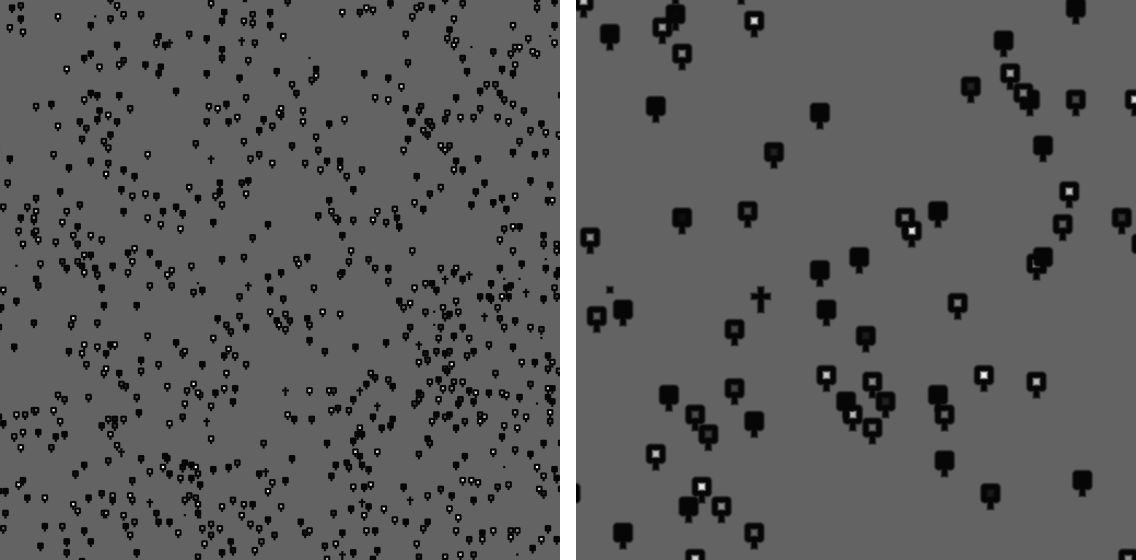
Left, the full canvas; right, a detail of the centre.
Reproduce this pattern procedurally as a WebGL 1 fragment shader.

```glsl
precision highp float;
// Tiny pin-shaped marks scattered over flat grey: a dark rounded ring with a
// randomly lit core and a short stem; a few marks are crosses or single dots.
// A jittered grid places them and gradient noise gathers them into loose clusters.

uniform vec2 u_resolution;

#define UNITS 256.0          // mark units across the canvas
#define CELL 4.0             // size of a scatter cell, in units
#define DENSITY 0.183        // mean chance of a mark per cell
#define CLUSTERING 1.9       // strength of the density noise
#define CLUSTER_SCALE 0.13   // noise frequency, per cell
#define DRIFT 0.35           // extra density toward the lower right
#define CORNER 0.65          // corner radius of the ring, in units
#define SOFTNESS 0.3         // half width of the edges, in units
#define DARK_CORES 0.32      // share of rings with an unlit core
#define CROSS_SHARE 0.025
#define DOT_SHARE 0.03

const vec3 GROUND = vec3(0.39);
const vec3 INK = vec3(0.025);

vec3 hash3(vec2 p) {
  vec3 q = fract(p.xyx * vec3(0.1031, 0.1030, 0.0973));
  q += dot(q, q.yxz + 33.33);
  return fract((q.xxy + q.yzz) * q.zyx);
}

// Gradient noise, roughly -0.7 to 0.7
float cornerSlope(vec2 corner, vec2 offset) {
  float angle = 6.28318 * hash3(corner + 71.0).x;
  return dot(vec2(cos(angle), sin(angle)), offset);
}

float gradientNoise(vec2 p) {
  vec2 i = floor(p), f = fract(p);
  vec2 w = f * f * f * (f * (f * 6.0 - 15.0) + 10.0);
  vec2 e = vec2(1.0, 0.0);
  float low = mix(cornerSlope(i, f), cornerSlope(i + e, f - e), w.x);
  float high = mix(cornerSlope(i + e.yx, f - e.yx), cornerSlope(i + 1.0, f - 1.0), w.x);
  return mix(low, high, w.y);
}

float box(vec2 p, vec2 halfSize, float radius) {
  vec2 d = abs(p) - halfSize + radius;
  return length(max(d, 0.0)) + min(max(d.x, d.y), 0.0) - radius;
}

float coverage(float dist, float soft) {
  return 1.0 - smoothstep(-soft, soft, dist);
}

// Chance that a cell holds a mark
float markChance(vec2 cell) {
  vec2 place = cell * CELL / UNITS - 0.5;
  float cluster = CLUSTERING * gradientNoise(cell * CLUSTER_SCALE);
  return DENSITY * (1.0 + cluster + DRIFT * (place.x - place.y));
}

// Paints one mark centred on the origin over the given colour
vec3 paintMark(vec3 color, vec2 p, vec2 look, float soft) {
  float core = box(p, vec2(0.5), 0.0);
  float stem = box(p + vec2(0.0, 1.5), vec2(0.5, 1.0), 0.0);
  float ring = min(box(p, vec2(1.5), CORNER), stem);
  float bars = min(box(p, vec2(1.5, 0.5), 0.0), box(p, vec2(0.5, 1.5), 0.0));

  if (look.x < DOT_SHARE) return mix(color, INK, coverage(core, soft));
  if (look.x < DOT_SHARE + CROSS_SHARE)
    return mix(color, INK, coverage(min(bars, stem), soft));

  float light = max(0.0, (look.y - DARK_CORES) / (1.0 - DARK_CORES));
  color = mix(color, INK, coverage(ring, soft));
  return mix(color, max(INK, vec3(light)), coverage(core, soft));
}

void main() {
  float size = min(u_resolution.x, u_resolution.y);
  vec2 p = gl_FragCoord.xy / size * UNITS;
  float soft = max(SOFTNESS, 0.6 * UNITS / size);
  vec2 home = floor(p / CELL);
  vec3 color = GROUND;

  // Marks from the surrounding cells, painted row by row
  for (int y = -1; y <= 1; y++) {
    for (int x = -1; x <= 1; x++) {
      vec2 cell = home + vec2(float(x), float(y));
      vec3 dice = hash3(cell + 17.0);
      if (dice.z < markChance(cell)) {
        vec2 center = cell * CELL + floor(dice.xy * CELL) + 0.5;
        color = paintMark(color, p - center, hash3(cell + 239.0).xy, soft);
      }
    }
  }
  gl_FragColor = vec4(color, 1.0);
}
```
